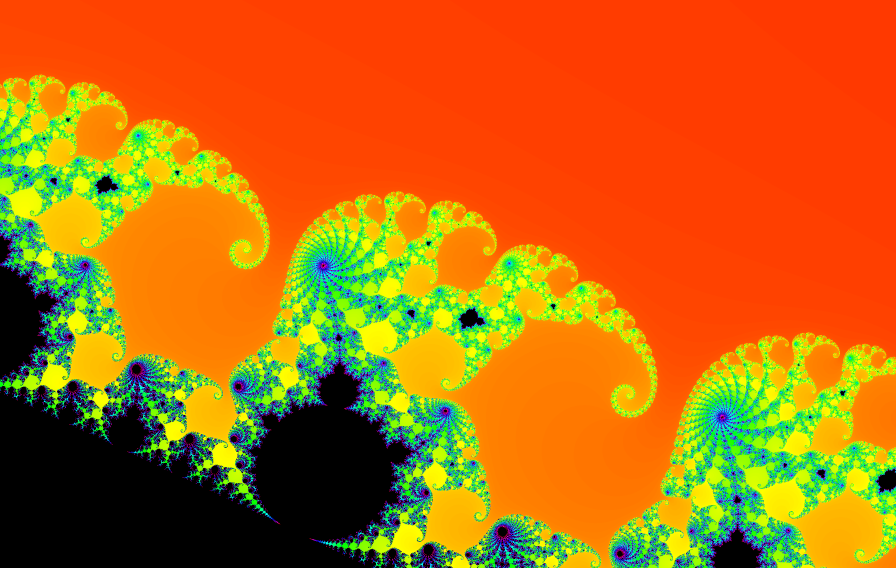
Write a Shadertoy shader that draws this background.

```glsl
// Elephant valley of the Mandelbrot set: spirals, trunks and black bulbs
// below a glowing orange plain. Escape time picks a hue on the colour wheel,
// and each pixel averages a small grid of samples.

#define VIEW_CENTER vec2(0.272041, -0.005232)
#define VIEW_HEIGHT 0.00301
#define MAX_STEPS 512
#define HUE_PER_STEP (1.0 / 512.0)
#define ESCAPE_RADIUS 2.0
#define GRID 3

// Fully saturated colour wheel, hue in turns
vec3 hueColor(float hue) {
    vec3 wheel = abs(fract(hue + vec3(0.0, 2.0, 1.0) / 3.0) * 6.0 - 3.0);
    return clamp(wheel - 1.0, 0.0, 1.0);
}

// Closed-form test for the main body, which saves its iterations
bool insideCardioid(vec2 c) {
    float x = c.x - 0.25;
    float q = x * x + c.y * c.y;
    return q * (q + x) < 0.25 * c.y * c.y;
}

// Colour of one point of the parameter plane
vec3 mandelbrotColor(vec2 c) {
    vec3 interior = vec3(0.0);
    if (insideCardioid(c)) return interior;
    vec2 z = vec2(0.0);
    for (int i = 0; i < MAX_STEPS; i++) {
        z = vec2(z.x * z.x - z.y * z.y, 2.0 * z.x * z.y) + c;
        if (dot(z, z) > ESCAPE_RADIUS * ESCAPE_RADIUS)
            return hueColor(float(i + 1) * HUE_PER_STEP);
    }
    return interior;
}

void mainImage(out vec4 fragColor, in vec2 fragCoord) {
    float planePerPixel = VIEW_HEIGHT / iResolution.y;
    vec2 fromCenter = fragCoord - 0.5 * iResolution.xy;

    // Average an even grid of samples inside the pixel
    vec3 sum = vec3(0.0);
    for (int j = 0; j < GRID; j++) {
        for (int i = 0; i < GRID; i++) {
            vec2 jitter = (vec2(i, j) + 0.5) / float(GRID) - 0.5;
            sum += mandelbrotColor(VIEW_CENTER + (fromCenter + jitter) * planePerPixel);
        }
    }
    fragColor = vec4(sum / float(GRID * GRID), 1.0);
}
```
